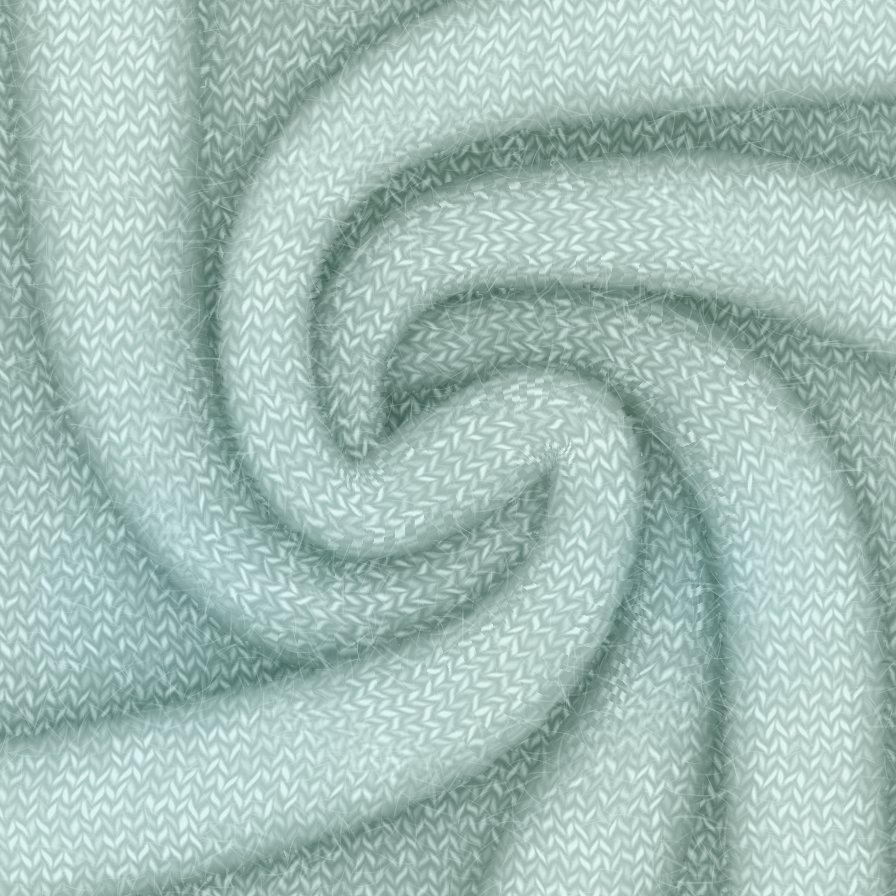
A Shadertoy shader for this texture:

```glsl
// Swirled folds of soft mint knitted wool with fuzzy stray fibres.

struct Fold { float across; float width; float along; float len; };

float hash(vec2 p) { return fract(sin(dot(p, vec2(127.1, 311.7))) * 43758.5); }

// Follow a smooth spline of (x, y, half width), keeping the closest spot.
void trace(vec3 path[7], vec2 uv, inout Fold fold) {
    for (int k = 0; k < 5; k++) {
        vec3 start = 0.5 * (path[k] + path[k + 1]);
        vec3 end = 0.5 * (path[k + 1] + path[k + 2]);
        vec3 a = start;
        for (int i = 1; i <= 14; i++) {
            float t = float(i) / 14.0;
            vec3 b = mix(mix(start, path[k + 1], t), mix(path[k + 1], end, t), t);
            vec2 dir = b.xy - a.xy, rel = uv - a.xy;
            float h = clamp(dot(rel, dir) / dot(dir, dir), 0.0, 1.0);
            float width = mix(a.z, b.z, h);
            float ratio = length(rel - dir * h) / width;
            if (ratio < abs(fold.across)) {
                float side = dir.x * rel.y < dir.y * rel.x ? -1.0 : 1.0;
                fold.across = ratio * side;
                fold.width = width;
                fold.along = fold.len + h * length(dir);
            }
            fold.len += length(dir);
            a = b;
        }
    }
}

// Shade a rounded fold and cast its shadow on the cloth below.
// knit holds the position in the fabric and the clarity of its loops.
void layFold(Fold f, float shadow, inout float tone, inout vec3 knit) {
    float v = min(abs(f.across), 1.0);
    float gap = (abs(f.across) - 1.0) * f.width;
    float tuft = f.along + 0.6 * gap;
    gap += 0.0025 * (sin(tuft * 310.0 + 3.0 * sin(tuft * 97.0)) + sin(tuft * 633.0));
    float soft = 0.12 * f.width;
    float cover = 1.0 - smoothstep(-soft, soft, gap);
    tone *= 1.0 - shadow * exp(-max(gap, 0.0) / 0.036);
    tone = mix(tone, 0.87 - 0.42 * pow(v, 3.5), cover);
    vec3 own = vec3(f.across * f.width, f.along, 1.0 - 0.75 * smoothstep(0.6, 1.0, v));
    if (cover > 0.5) knit = own;
}

// Columns of V-shaped loops, uneven in place and brightness.
float stitch(vec2 p) {
    p += 0.005 * sin(p.yx * vec2(23.0, 31.0)) + 0.003 * sin(p.yx * vec2(61.0, 47.0) + 2.0);
    p += 0.0015 * sin(p.yx * vec2(190.0, 153.0) + 4.0 * sin(p * 41.0));
    vec2 s = p / vec2(0.024, 0.018);
    float leg = abs(fract(s.x) - 0.5);
    float row = s.y - leg * 1.6;
    float yarn = 0.5 + 0.5 * cos(6.2832 * row);
    float groove = smoothstep(0.0, 0.16, leg) * (1.0 - smoothstep(0.36, 0.5, leg));
    float uneven = 0.55 + 0.9 * hash(floor(vec2(s.x * 2.0, row + 0.5)));
    return yarn * (0.3 + 0.7 * groove) * uneven;
}

// One randomly turned, curved hair per cell, over several turned grids.
float fibres(vec2 uv) {
    float sum = 0.0;
    for (int layer = 0; layer < 6; layer++) {
        float turn = float(layer) * 0.9;
        vec2 p = mat2(cos(turn), sin(turn), -sin(turn), cos(turn)) * uv * (17.0 + 6.0 * float(layer)) + turn * 7.0;
        for (int j = 0; j < 9; j++) {
            vec2 cell = floor(p) + vec2(j % 3 - 1, j / 3 - 1);
            vec2 rel = p - cell - vec2(hash(cell), hash(cell + 19.0));
            float angle = 6.2832 * hash(cell + 37.0);
            vec2 q = vec2(dot(rel, vec2(cos(angle), sin(angle))), dot(rel, vec2(-sin(angle), cos(angle))));
            float bend = (hash(cell + 53.0) - 0.5) * 0.6;
            float line = 1.0 - smoothstep(0.01, 0.05, abs(q.y - bend * q.x * q.x));
            sum += line * (1.0 - smoothstep(0.3, 0.85, abs(q.x))) * hash(cell + 71.0);
        }
    }
    return sum;
}

void mainImage(out vec4 fragColor, in vec2 fragCoord) {
    vec2 uv = fragCoord / iResolution.xy;
    float radius = length(uv - vec2(0.53, 0.5));
    Fold blank = Fold(1000.0, 0.1, 0.0, 0.0);
    float tone = 0.75 + 0.04 * sin(uv.x * 9.0 + 2.0 * sin(uv.y * 7.0));
    vec3 knit = vec3(uv, 1.0);

    // Left arm
    Fold f = blank;
    trace(vec3[7](vec3(0.11, 1.08, 0.105), vec3(0.12, 0.92, 0.105), vec3(0.125, 0.74, 0.098),
        vec3(0.15, 0.56, 0.088), vec3(0.25, 0.385, 0.078), vec3(0.41, 0.285, 0.068), vec3(0.83, 0.6, 0.03)), uv, f);
    layFold(f, 0.4, tone, knit);

    // Lower arm
    f = blank;
    trace(vec3[7](vec3(0.69, 0.57, 0.03), vec3(0.73, 0.466, 0.035), vec3(0.755, 0.35, 0.048),
        vec3(0.736, 0.22, 0.07), vec3(0.677, 0.09, 0.098), vec3(0.625, -0.04, 0.105), vec3(0.6, -0.17, 0.11)), uv, f);
    layFold(f, 0.45, tone, knit);

    // Right arm
    f = blank;
    trace(vec3[7](vec3(0.25, 0.56, 0.04), vec3(0.573, 0.635, 0.045), vec3(0.73, 0.622, 0.062),
        vec3(0.86, 0.48, 0.085), vec3(0.9, 0.31, 0.09), vec3(0.898, 0.115, 0.092), vec3(0.91, -0.15, 0.095)), uv, f);
    layFold(f, 0.5, tone, knit);

    // Upper inner arm
    f = blank;
    trace(vec3[7](vec3(1.24, 0.6, 0.11), vec3(0.86, 0.753, 0.09), vec3(0.638, 0.753, 0.072),
        vec3(0.469, 0.733, 0.058), vec3(0.378, 0.622, 0.05), vec3(0.39, 0.52, 0.04), vec3(0.43, 0.45, 0.03)), uv, f);
    layFold(f, 0.55, tone, knit);

    // S-shaped fold through the centre
    f = blank;
    trace(vec3[7](vec3(1.3, 1.0, 0.1), vec3(0.7, 0.975, 0.1), vec3(0.43, 0.895, 0.07),
        vec3(0.293, 0.74, 0.055), vec3(0.297, 0.518, 0.053), vec3(0.39, 0.408, 0.05), vec3(0.515, 0.485, 0.075)), uv, f);
    trace(vec3[7](vec3(0.39, 0.408, 0.05), vec3(0.515, 0.485, 0.075), vec3(0.605, 0.544, 0.06),
        vec3(0.677, 0.505, 0.05), vec3(0.645, 0.323, 0.062), vec3(0.456, 0.167, 0.095), vec3(-0.456, -0.03, 0.115)), uv, f);
    layFold(f, 0.55, tone, knit);

    // Knit follows the folds at the centre and hangs straight further out
    tone *= 1.0 - 0.1 * exp(-12.0 * radius * radius);
    float loops = mix(stitch(knit.xy), stitch(uv), smoothstep(0.3, 0.42, radius));
    tone += 0.3 * knit.z * (loops - 0.34);
    tone += 0.24 * (1.05 - tone) * min(fibres(uv), 1.6);

    // Mint tones with cool pools in the lower left and right of centre
    vec3 col = mix(vec3(0.22, 0.34, 0.29), vec3(0.84, 0.92, 0.9), clamp(tone, 0.0, 1.06));
    vec2 left = uv - vec2(0.18, 0.32), right = uv - vec2(0.79, 0.35);
    float cool = exp(-12.0 * dot(left, left)) + exp(-60.0 * dot(right, right));
    col += cool * vec3(-0.035, 0.0, 0.018);
    fragColor = vec4(col, 1.0);
}
```
